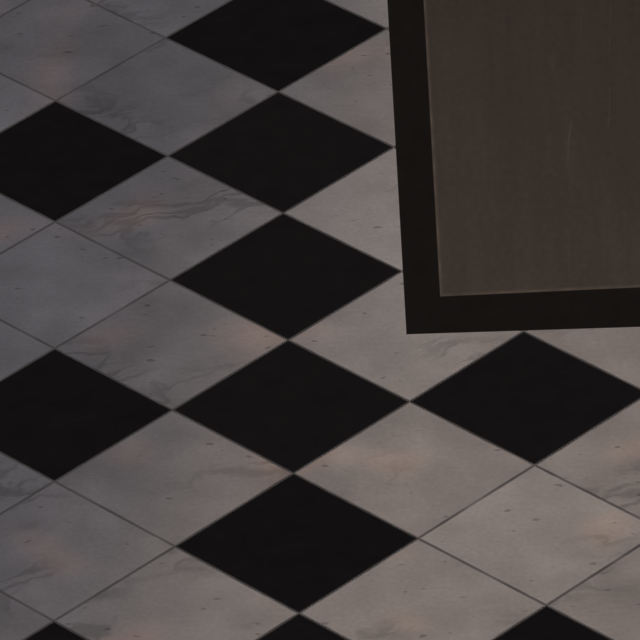
Give the GLSL for this texture, as a three.js fragment shader.

```glsl
// Marble floor of black and grey diamond tiles seen in mild perspective, with a
// dark-framed brown panel lying over its upper right corner. The canvas is mapped
// back onto the tile lattice; gradient noise adds veins, stains and scratches.
varying vec2 vUv;

const vec3 COOL_MARBLE = vec3(0.325, 0.315, 0.330);
const vec3 WARM_MARBLE = vec3(0.480, 0.442, 0.422);
const vec3 BLACK_MARBLE = vec3(0.074, 0.066, 0.066);
const vec3 GROUT = vec3(0.225, 0.210, 0.210);
const vec3 FRAME = vec3(0.088, 0.074, 0.068);
const vec3 PANEL = vec3(0.222, 0.192, 0.170);
const vec3 PANEL_RIM = vec3(0.350, 0.300, 0.265);

vec2 hash2(vec2 p) {
  p = vec2(dot(p, vec2(127.1, 311.7)), dot(p, vec2(269.5, 183.3)));
  return fract(sin(p) * 43758.545);
}

// Gradient noise, roughly -0.7 to 0.7
float corner(vec2 cell, vec2 offset, vec2 f) {
  return dot(hash2(cell + offset) * 2.0 - 1.0, f - offset);
}

float noise(vec2 p) {
  vec2 i = floor(p), f = fract(p);
  vec2 w = f * f * f * (f * (f * 6.0 - 15.0) + 10.0);
  float low = mix(corner(i, vec2(0.0), f), corner(i, vec2(1.0, 0.0), f), w.x);
  float high = mix(corner(i, vec2(0.0, 1.0), f), corner(i, vec2(1.0), f), w.x);
  return mix(low, high, w.y);
}

float fbm(vec2 p) {
  float sum = 0.0, gain = 0.5;
  for (int k = 0; k < 4; k++) {
    sum += gain * noise(p);
    p = mat2(1.6, 1.2, -1.2, 1.6) * p + 7.3;
    gain *= 0.5;
  }
  return sum;
}

// Inverse perspective: canvas point to lattice units of half a diamond
vec2 floorPoint(vec2 q, vec2 origin, vec2 across, vec2 down, vec2 tilt) {
  vec2 a = across - tilt.x * q, b = down - tilt.y * q, d = q - origin;
  return vec2(d.x * b.y - d.y * b.x, a.x * d.y - a.y * d.x) / (a.x * b.y - a.y * b.x);
}

// Signed distance inside a lower left corner with slightly slanted sides
float insideCorner(vec2 q, vec2 tip, float lean, float rise) {
  vec2 d = q - tip;
  return min(dot(d, normalize(vec2(1.0, -lean))), dot(d, normalize(vec2(-rise, -1.0))));
}

// Black on every fourth lattice column and row, where both are even
float isBlack(vec2 id) {
  vec2 uv = vec2(id.x + id.y, id.x - id.y);
  float even = 1.0 - step(0.5, mod(uv.x, 2.0));
  vec2 fourth = 1.0 - step(0.5, mod(uv, 4.0));
  return even * max(fourth.x, fourth.y);
}

vec3 greyMarble(vec2 q, vec2 p, vec2 seed) {
  float warmth = smoothstep(0.25, 1.05, 1.1 * q.x + 0.45 * q.y);
  vec3 color = mix(COOL_MARBLE, WARM_MARBLE, warmth);
  vec2 glow = q - vec2(0.60, 0.49);
  color += 0.045 * exp(-22.0 * dot(glow, glow));
  // Clouds, soft diagonal veins and warm stains
  vec2 s = p + seed * 37.0;
  float cloud = fbm(s * 1.7);
  vec2 slant = vec2(s.x + 0.5 * s.y, s.y * 2.0 + s.x * 0.6);
  float vein = 1.0 - smoothstep(0.0, 0.09, abs(fbm(slant * 1.1 + cloud)));
  float patchy = smoothstep(0.0, 0.35, noise(s * 0.9 + 4.0));
  float speck = smoothstep(0.36, 0.55, noise(s * vec2(9.0, 14.0)));
  color *= 0.98 + 0.10 * (seed.x - 0.5) + 0.24 * cloud - 0.14 * vein * patchy;
  color *= 1.0 - 0.16 * speck + 0.05 * noise(s * 24.0);
  float stain = smoothstep(0.12, 0.5, noise(p * 1.1 + 2.7));
  return color + stain * vec3(0.055, 0.025, 0.010);
}

vec3 blackMarble(vec2 p, vec2 seed) {
  float mottle = fbm(p * 4.0 + seed * 19.0);
  return BLACK_MARBLE * (1.0 + 0.16 * (seed.y - 0.5) + 0.22 * mottle);
}

vec3 tiles(vec2 q) {
  vec2 p = floorPoint(q, vec2(0.4544, 0.6341), vec2(0.1844, -0.0078),
                      vec2(-0.00135, 0.0964), vec2(-0.002, -0.01214));
  vec2 diagonal = 0.5 * vec2(p.x + p.y, p.x - p.y);
  vec2 id = floor(diagonal + 0.5);
  vec2 f = abs(diagonal - id), seed = hash2(id + 11.0);
  float edge = 0.5 - max(f.x, f.y);
  float black = isBlack(id);
  vec3 stone = mix(greyMarble(q, p, seed), blackMarble(p, seed), black);
  float wear = 0.65 + 0.5 * noise(p * 3.0);
  float joint = 1.0 - smoothstep(0.003, 0.017, edge + 0.003 * noise(p * 12.0));
  return mix(stone, GROUT, joint * mix(wear, 0.9, black));
}

vec3 panel(vec2 q, float inset) {
  vec2 along = vec2(q.x - 0.057 * q.y, q.y);
  float streak = fbm(along * vec2(38.0, 3.0));
  float scratch = 1.0 - smoothstep(0.0, 0.025, abs(noise(along * vec2(22.0, 2.2) + 5.0)));
  float worn = smoothstep(0.05, 0.4, noise(q * 13.0));
  float light = 0.90 + 0.30 * q.y - 0.10 * (q.x - 0.8) + 0.14 * streak;
  light += 0.10 * fbm(q * 9.0) + 0.12 * scratch * worn + 0.06 * noise(q * 110.0);
  vec3 color = PANEL * light;
  float rim = 1.0 - smoothstep(0.0, 0.005, abs(inset - 0.002));
  return mix(color, PANEL_RIM, rim * (0.35 + 0.5 * noise(q * 40.0)));
}

void main() {
  vec2 q = vec2(vUv.x, 1.0 - vUv.y);
  float outer = insideCorner(q, vec2(0.6354, 0.5221), 0.0574, 0.0321);
  float inner = insideCorner(q, vec2(0.6875, 0.4635), 0.0562, 0.0458);
  vec3 frame = FRAME * (1.0 + 0.25 * fbm(q * 30.0));
  vec3 color = mix(tiles(q), frame, smoothstep(-0.0015, 0.0015, outer));
  color = mix(color, panel(q, inner), smoothstep(-0.0015, 0.0015, inner));
  gl_FragColor = vec4(color, 1.0);
}
```
